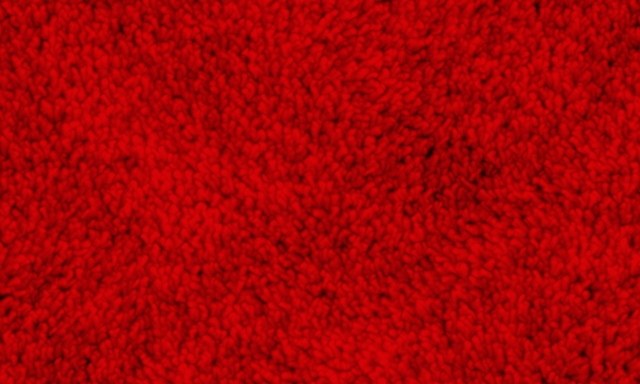
Reproduce this texture procedurally as a Shadertoy shader.

```glsl
// Deep red shaggy pile: overlapping soft tufts with dark crevices between clumps.

#define CELL 0.0175           // tuft spacing, in canvas heights
#define TUFT_RADIUS 0.71      // in cells
#define TUFT_LENGTH 0.42      // mean half length of the core, in cells
#define LEVEL_SPREAD 0.40     // height difference between tufts
#define LEAN 0.10             // tips stand higher than roots
#define DIRECTION_JITTER 1.5  // radians
#define CLUMP_DEPTH 0.10      // strength of the broad hollows
#define BLEND_SHARPNESS 16.0  // crispness where tufts meet
#define SHADOW_RED vec3(0.21, 0.0, 0.002)
#define PILE_RED vec3(0.81, 0.012, 0.02)

vec3 hash3(vec2 cell) {
    vec3 q = fract(vec3(cell.xyx) * vec3(0.1031, 0.1030, 0.0973));
    q += dot(q, q.yxz + 33.33);
    return fract((q.xxy + q.yzz) * q.zyx);
}

// Layered, warped sines in about -1..1
float waves(vec2 p) {
    float sum = 0.0, weight = 0.5;
    for (int i = 0; i < 4; i++) {
        p += 0.6 * sin(p.yx * 1.3 + vec2(1.7, 4.1));
        sum += weight * sin(p.x) * cos(p.y * 1.1 + 0.5);
        p = mat2(0.8, 0.6, -0.6, 0.8) * p * 1.9 + 2.3;
        weight *= 0.6;
    }
    return sum;
}

// Direction in which the pile is brushed
float pileAngle(vec2 p) {
    return 1.7 + 1.5 * waves(p * 3.0 + 5.0);
}

// Domed height of one tuft: a capsule with a raised tip
float tuftHeight(vec2 offset, vec2 axis, float halfLength, float radius, float level) {
    float along = clamp(dot(offset, axis), -halfLength, halfLength);
    float r = length(offset - axis * along) / radius;
    float dome = 1.0 - r * r;
    return level * LEVEL_SPREAD + (1.0 - LEVEL_SPREAD) * dome
         + LEAN * along / halfLength;
}

// Soft maximum over all nearby tufts
float pileHeight(vec2 p, float hollow) {
    vec2 q = p / CELL;
    q += 0.12 * sin(q.yx * 2.7 + 1.5 * sin(q * 1.1));
    vec2 home = floor(q);
    float angle = pileAngle(p);
    float total = 0.0;
    for (int y = -2; y <= 2; y++) {
        for (int x = -2; x <= 2; x++) {
            vec2 cell = home + vec2(x, y);
            vec3 place = hash3(cell + 17.0);
            vec3 form = hash3(cell + 91.0);
            float turn = angle + DIRECTION_JITTER * (form.x - 0.5);
            vec2 axis = vec2(cos(turn), sin(turn));
            float halfLength = TUFT_LENGTH * mix(0.5, 1.5, form.y);
            float radius = TUFT_RADIUS * mix(0.85, 1.15, form.z) * (1.0 - 0.12 * hollow);
            float z = tuftHeight(q - cell - place.xy, axis, halfLength, radius, place.z);
            total += exp(BLEND_SHARPNESS * z);
        }
    }
    return log(total + 0.02) / BLEND_SHARPNESS;
}

void mainImage(out vec4 fragColor, in vec2 fragCoord) {
    vec2 p = fragCoord / iResolution.y;

    // Broad hollows and smaller clumps
    float hollow = waves(p * 4.5) + 0.7 * waves(p * 13.0 + 8.0);

    // Tufts, with faint fuzz on top
    float height = pileHeight(p, hollow) - CLUMP_DEPTH * hollow;
    float fuzz = 0.03 * waves(p * 330.0);
    float light = clamp(height + fuzz, -0.15, 1.04);

    fragColor = vec4(max(mix(SHADOW_RED, PILE_RED, light), 0.0), 1.0);
}
```
